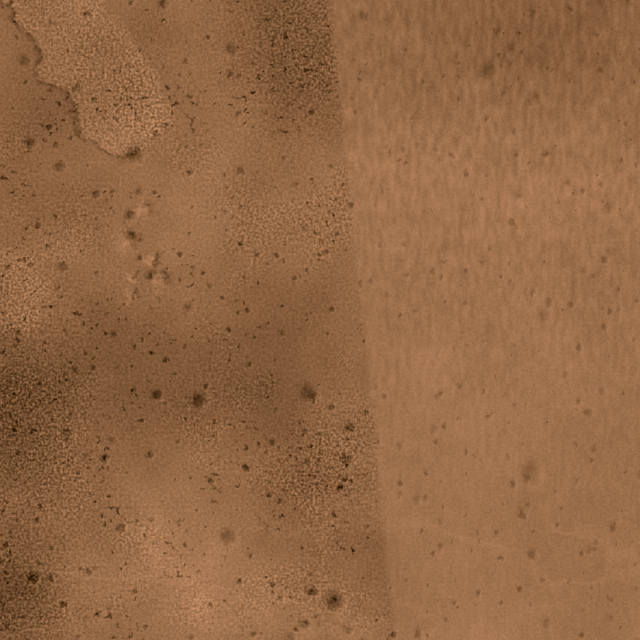
This texture is drawn by a WebGL 2 fragment shader. Its source:

```glsl
#version 300 es
precision highp float;
// Dusty cratered plain: a rough, grainy tract on the left meets a smoother one along a slanted seam.

uniform vec2 u_resolution;
out vec4 fragColor;

const vec3 SHADE = vec3(0.30, 0.19, 0.09);
const vec3 DUST = vec3(0.68, 0.487, 0.338);
const float LEFT_TONE = 0.71;
const float RIGHT_TONE = 0.84;
const float SEAM_TOP = 0.515;
const float SEAM_SLANT = 0.105;
const float GRAIN_SCALE = 215.0;
const float GRAIN = 0.85;
const float MOTTLE = 0.27;
const float STREAK = 0.20;
const float PITTING = 0.60;
const vec2 SUN = vec2(-0.85, 0.5);
const vec2 MESA_HEAD = vec2(0.07, 1.03);
const vec2 MESA_FOOT = vec2(0.185, 0.835);
const float MESA_WIDTH = 0.072;
const vec2 HILLS = vec2(0.225, 0.60);
const int HILL_COUNT = 6;

vec2 hash2(vec2 p) {
    vec3 q = fract(p.xyx * vec3(0.1031, 0.1030, 0.0973));
    q += dot(q, q.yzx + 33.33);
    return fract((q.xx + q.yz) * q.zy);
}

float corner(vec2 cell, vec2 offset) {
    float angle = 6.2832 * hash2(cell + 57.0).x;
    return dot(vec2(cos(angle), sin(angle)), offset);
}

float gradientNoise(vec2 p) {
    vec2 i = floor(p), f = fract(p), e = vec2(1.0, 0.0);
    vec2 u = f * f * f * (f * (f * 6.0 - 15.0) + 10.0);
    float low = mix(corner(i, f), corner(i + e, f - e), u.x);
    float high = mix(corner(i + e.yx, f - e.yx), corner(i + 1.0, f - 1.0), u.x);
    return mix(low, high, u.y);
}

float fbm(vec2 p) {
    float sum = 0.0, gain = 1.0;
    for (int i = 0; i < 5; i++) {
        sum += gain * gradientNoise(p);
        p = p * 2.03 + 17.3;
        gain *= 0.5;
    }
    return sum;
}

float spot(vec2 p, vec2 center, vec2 size) {
    vec2 d = (p - center) / size;
    return exp(-dot(d, d));
}

// Tone change from one layer of scattered craters; soft = 1 blurs and lengthens them.
float craters(vec2 p, float cells, float chance, float rMin, float rMax, float soft) {
    float tone = 0.0;
    vec2 home = floor(p * cells);
    for (int y = -1; y <= 1; y++)
    for (int x = -1; x <= 1; x++) {
        vec2 cell = home + vec2(x, y);
        vec2 pick = hash2(cell + cells * 3.7);
        if (pick.x > chance) continue;
        float radius = mix(rMin, rMax, pick.y * pick.y);
        vec2 q = (p - (cell + hash2(cell + cells + 91.0)) / cells) / radius;
        q.y /= 1.0 + 0.3 * soft;
        float d = length(q);
        float side = dot(q, SUN) / max(d, 0.3);
        float bowl = 1.0 - smoothstep(mix(0.4, 0.3, soft), 1.25, d);
        float rim = exp(-pow((d - 1.25) / 0.25, 2.0));
        float depth = mix(0.5, 1.1, fract(pick.x * 71.0));
        tone += depth * (bowl * (-0.42 - 0.30 * min(d, 1.0) * side) - 0.13 * rim * side);
    }
    return tone * mix(1.15, 0.7, soft);
}

// Lit lumps with shadows falling away from the sun.
float hills(vec2 p) {
    float tone = 0.0;
    vec2 q = p + 0.016 * vec2(fbm(p * 60.0), fbm(p * 60.0 + 31.0));
    for (int i = 0; i < HILL_COUNT; i++) {
        vec2 pick = hash2(vec2(i, 12.0));
        vec2 center = HILLS + (pick - 0.5) * vec2(0.10, 0.19);
        float r = mix(0.006, 0.013, hash2(vec2(i, 40.0)).x);
        tone += 0.30 * spot(q, center, vec2(r)) - 0.45 * spot(q, center + vec2(1.2, 0.5) * r, vec2(r * 0.75));
    }
    return tone;
}

float mesaDistance(vec2 p) {
    vec2 axis = MESA_FOOT - MESA_HEAD, q = p - MESA_HEAD;
    float along = clamp(dot(q, axis) / dot(axis, axis), 0.0, 1.0);
    return length(q - axis * along) - MESA_WIDTH + 0.035 * fbm(p * 13.0);
}

void main() {
    vec2 p = gl_FragCoord.xy / u_resolution;
    float seam = SEAM_TOP + SEAM_SLANT * (1.0 - p.y) + 0.006 * fbm(p * 14.0);
    float right = smoothstep(-0.008, 0.008, p.x - seam);
    float left = 1.0 - right;

    // Broad light and dark ground
    float broad = fbm(p * 3.5 + 4.0) + 0.35 * fbm(p * 11.0 + 60.0);
    float tone = mix(LEFT_TONE, RIGHT_TONE, right) + MOTTLE * broad * mix(1.0, 0.45, right);
    float westDark = spot(p, vec2(0.0, 0.36), vec2(0.14, 0.20)) + spot(p, vec2(0.02, 0.06), vec2(0.09, 0.12));
    float northDark = spot(p, vec2(0.47, 0.94), vec2(0.10, 0.13));
    float patchDark = spot(p, vec2(0.51, 0.27), vec2(0.09, 0.07));
    tone -= left * (0.30 * westDark + 0.15 * northDark + 0.09 * patchDark);
    tone -= left * 0.10 * spot(p, vec2(0.27, 0.39), vec2(0.22, 0.09));
    tone -= right * 0.20 * spot(p, vec2(0.80, 0.94), vec2(0.30, 0.14));
    tone += left * 0.11 * spot(p, vec2(0.42, 0.10), vec2(0.22, 0.12));

    // Raised tongue with a dark scarp, and a smaller patch at the edge
    float edge = mesaDistance(p);
    float raised = 1.0 - smoothstep(-0.006, 0.006, edge);
    float west = smoothstep(-0.02, 0.05, dot(p - MESA_FOOT, vec2(-0.83, -0.56)));
    float scarp = exp(-pow(edge / 0.004, 2.0)) * west * (0.7 + 0.9 * gradientNoise(p * 70.0));
    float plate = smoothstep(0.3, 0.5, spot(p, vec2(0.0, 0.54), vec2(0.08, 0.07)) + 0.2 * fbm(p * 16.0));
    tone += 0.13 * raised + 0.09 * plate - 0.45 * scarp;

    // Fine grain everywhere, strongest in the rough zones on the left
    float rough = 0.22 + 0.40 * (westDark + northDark + patchDark) + 0.30 * max(raised, plate);
    rough = min(rough + 0.30 * smoothstep(0.0, 0.5, fbm(p * 7.0 + 20.0)), 0.75);
    float grain = gradientNoise(p * GRAIN_SCALE) + 0.7 * gradientNoise(p * GRAIN_SCALE * 1.37 + 9.0);
    tone += grain * GRAIN * mix(rough, 0.13, right);

    // Ragged dark pits gathered in clusters
    float pits = smoothstep(0.22, 0.60, gradientNoise(p * 95.0 + 3.0) + 0.5 * gradientNoise(p * 210.0 + 70.0));
    float gathered = smoothstep(-0.05, 0.45, fbm(p * 9.0 + 33.0)) + 0.7 * (northDark + patchDark + 0.6 * westDark);
    tone -= left * PITTING * pits * min(gathered, 1.0);

    // Short upright streaks on the right
    float streaks = gradientNoise(p * vec2(120.0, 48.0)) + 0.6 * gradientNoise(p * vec2(70.0, 26.0) + 5.0);
    tone += right * STREAK * streaks * mix(0.3, 1.0, smoothstep(0.1, 0.8, p.y));

    // Faint ridges in the south
    float ridge = fbm(p * vec2(3.0, 5.0) + 8.0);
    tone += 0.07 * (smoothstep(-0.01, 0.01, ridge) - smoothstep(0.01, 0.15, ridge)) * smoothstep(0.26, 0.16, p.y);

    // Scattered craters with uneven outlines, and hills
    vec2 uneven = p + 0.0045 * vec2(gradientNoise(p * 130.0), gradientNoise(p * 130.0 + 45.0));
    float cluster = 0.30 + 0.35 * fbm(p * 6.0 + 40.0);
    tone += craters(uneven, 7.0, 0.27, 0.008, 0.016, right);
    tone += craters(uneven, 17.0, 0.33, 0.004, 0.009, right);
    tone += craters(uneven, 42.0, cluster, 0.002, 0.005, right);
    tone += hills(p);

    fragColor = vec4(mix(SHADE, DUST, clamp(tone, -0.35, 1.25)), 1.0);
}
```
